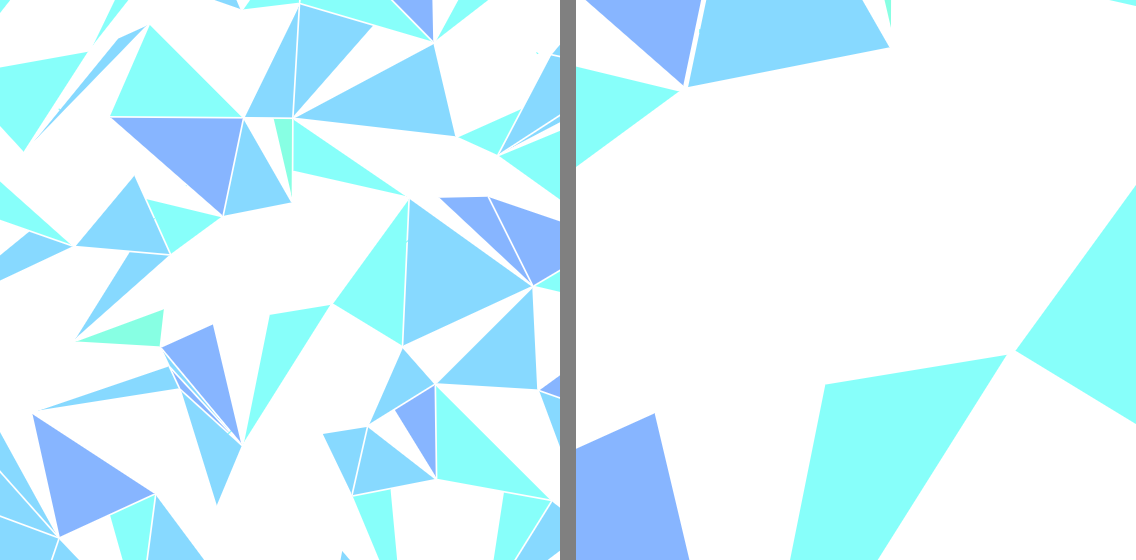
Left, the full canvas; right, a detail of the centre.
Reproduce this background procedurally as a Shadertoy shader.

```glsl
float hash(vec2 p) {
    return fract(sin(dot(p, vec2(127.1, 311.7))) * 43758.5453);
}

float cross2(vec2 a, vec2 b) {
    return a.x * b.y - a.y * b.x;
}

// Mesh corner, moved at random within its own cell
vec2 node(vec2 cell) {
    return cell + 0.86 * (vec2(hash(cell), hash(cell + 57.3)) - 0.5);
}

float edgeDistance(vec2 p, vec2 a, vec2 b) {
    return cross2(b - a, p - a) / max(length(b - a), 1e-4);
}

// Positive inside a counter-clockwise triangle
float triangleDistance(vec2 p, vec2 a, vec2 b, vec2 c) {
    return min(edgeDistance(p, a, b), min(edgeDistance(p, b, c), edgeDistance(p, c, a)));
}

float smallerArea(vec2 a, vec2 b, vec2 c, vec2 d) {
    return min(cross2(b - a, c - a), cross2(c - a, d - a));
}

vec3 palette(float pick) {
    if (pick < 0.205) return vec3(0.53, 0.85, 1.0);
    if (pick < 0.375) return vec3(0.53, 1.0, 0.98);
    if (pick < 0.475) return vec3(0.53, 0.71, 1.0);
    if (pick < 0.5) return vec3(0.53, 1.0, 0.89);
    return vec3(1.0);
}

// Coverage of a hairline broken into short dashes
float brokenLine(vec2 p, float id, float pixel) {
    vec2 start = vec2(hash(vec2(id, 3.1)), hash(vec2(id, 8.7)));
    float angle = 6.2832 * hash(vec2(id, 5.3));
    float span = mix(0.03, 0.15, hash(vec2(id, 1.9)));
    vec2 dir = vec2(cos(angle), sin(angle));
    float along = dot(p - start, dir);
    float d = max(abs(cross2(dir, p - start)) - 0.0011, abs(along - 0.5 * span) - 0.5 * span);
    float dash = step(0.4, hash(vec2(floor(along / 0.005), id)));
    return dash * clamp(0.5 - d / pixel, 0.0, 1.0);
}

void mainImage(out vec4 fragColor, in vec2 fragCoord) {
    vec2 uv = fragCoord / iResolution.y;
    float pixel = 1.0 / iResolution.y;
    vec3 color = vec3(1.0);

    for (int i = 0; i < 7; i++)
        color = mix(color, vec3(0.53, 1.0, 0.98), brokenLine(uv, float(i), pixel));

    // Irregular mesh of quads, each divided into triangles
    vec2 p = uv * 6.0 + 0.45;
    pixel *= 6.0;
    for (int y = -1; y <= 1; y++)
    for (int x = -1; x <= 1; x++) {
        vec2 cell = floor(p) + vec2(x, y);
        vec2 a = node(cell), b = node(cell + vec2(1, 0));
        vec2 c = node(cell + vec2(1, 1)), d = node(cell + vec2(0, 1));

        // Choose a diagonal that stays within the quad
        float bias = mix(0.4, 1.6, hash(cell + 21.7));
        if (smallerArea(b, c, d, a) > bias * smallerArea(a, b, c, d)) {
            vec2 first = a;
            a = b; b = c; c = d; d = first;
        }

        for (int k = 0; k < 2; k++) {
            vec2 left = k == 0 ? b : c;
            vec2 right = k == 0 ? c : d;
            vec2 seed = cell + 13.7 * float(k + 1);

            // Evenly spread colour choice with some disorder
            float index = 2.0 * (cell.x + 6.0 * cell.y) + float(k);
            float pick = fract(index * 0.618034 + 0.3 * hash(seed));

            // Some triangles are cut once more from their apex
            bool isCut = hash(seed + 4.9) < 0.35;
            vec2 middle = isCut ? mix(left, right, mix(0.35, 0.65, hash(seed + 9.2))) : right;
            float inside = triangleDistance(p, a, left, middle) - 0.009;
            color = mix(color, palette(pick), clamp(inside / pixel + 0.5, 0.0, 1.0));
            if (isCut) {
                inside = triangleDistance(p, a, middle, right) - 0.009;
                color = mix(color, palette(fract(pick + 0.38)), clamp(inside / pixel + 0.5, 0.0, 1.0));
            }
        }
    }

    fragColor = vec4(color, 1.0);
}
```
